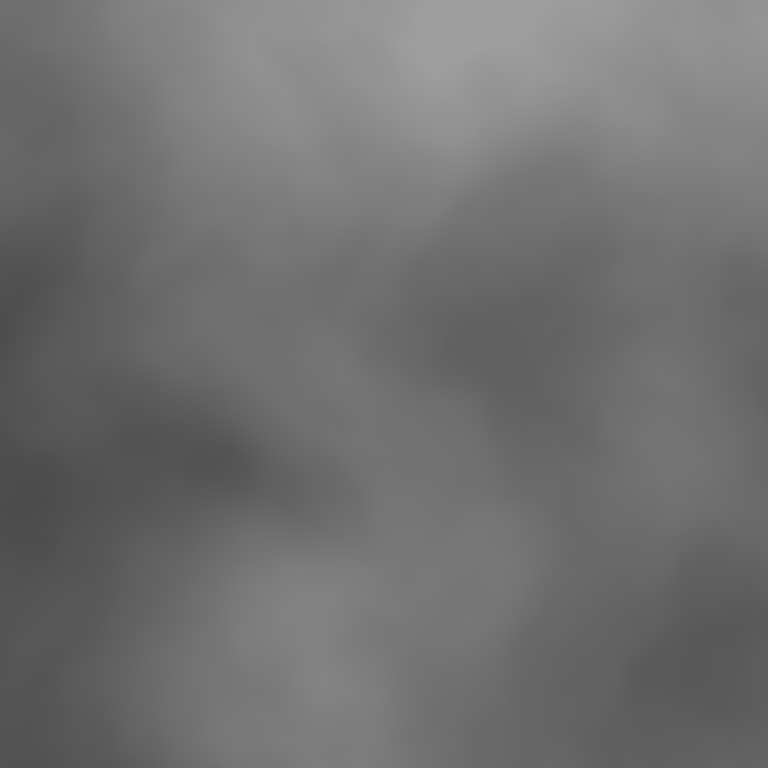
This texture is drawn by a Shadertoy shader. Its source:

```glsl
#define BASE_GRAY 0.425
#define TOP_LIGHT 0.155
#define LEFT_SHADE 0.13
#define CLOUD_CONTRAST 0.20
#define CLOUD_SCALE 3.6
#define WARP 0.025
#define OCTAVES 4

vec3 hash3(vec2 cell) {
    vec3 q = fract(cell.xyx * vec3(0.1031, 0.1030, 0.0973));
    q += dot(q, q.yxz + 33.33);
    return fract((q.xxy + q.yzz) * q.zyx);
}

// Soft cellular noise: cell tones blended by distance to jittered centres
float softCells(vec2 p) {
    vec2 cell = floor(p);
    float toneSum = 0.0, weightSum = 0.0;
    for (int j = -1; j <= 1; j++)
    for (int i = -1; i <= 1; i++) {
        vec2 id = cell + vec2(i, j);
        vec3 rnd = hash3(id + 17.0);
        vec2 d = id + 0.2 + 0.6 * rnd.xy - p;
        float weight = exp(-4.5 * dot(d, d));
        toneSum += weight * rnd.z;
        weightSum += weight;
    }
    return toneSum / weightSum;
}

// Layered cells, rotated between octaves, centred on zero
float clouds(vec2 p) {
    float sum = 0.0, amplitude = 0.5;
    for (int i = 0; i < OCTAVES; i++) {
        sum += amplitude * (softCells(p) - 0.5);
        p = mat2(1.6, 1.2, -1.2, 1.6) * p + 5.3;
        amplitude *= 0.45;
    }
    return sum;
}

float patchAt(vec2 p, vec2 center, vec2 radius) {
    vec2 d = (p - center) / radius;
    return exp(-dot(d, d));
}

void mainImage(out vec4 fragColor, in vec2 fragCoord) {
    vec2 uv = fragCoord / iResolution.xy;
    vec2 p = uv + WARP * sin(uv.yx * vec2(13.0, 11.0) + vec2(0.7, 2.1));

    // Broad light from above and shade along the left
    float gray = BASE_GRAY;
    gray += TOP_LIGHT * smoothstep(0.55, 0.97, p.y);
    gray -= LEFT_SHADE * (1.0 - smoothstep(0.0, 0.36, p.x));

    // Drifting light and dark banks
    gray += 0.06 * patchAt(p, vec2(0.62, 0.21), vec2(0.26, 0.14));
    gray -= 0.10 * patchAt(p, vec2(0.92, 0.13), vec2(0.18, 0.17));
    gray -= 0.10 * patchAt(p, vec2(0.27, 0.39), vec2(0.13, 0.10));
    gray -= 0.04 * patchAt(p, vec2(0.68, 0.58), vec2(0.15, 0.22));
    gray -= 0.07 * patchAt(p, vec2(1.02, 0.47), vec2(0.11, 0.16));

    // Fine mist
    gray += CLOUD_CONTRAST * clouds(p * CLOUD_SCALE);
    fragColor = vec4(vec3(clamp(gray, 0.26, 0.62)), 1.0);
}
```
